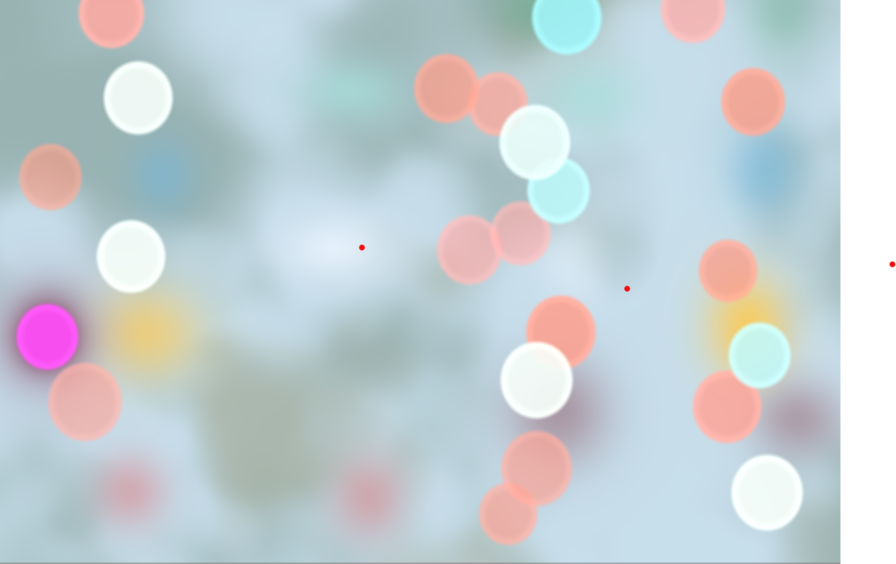
Write a WebGL 2 fragment shader that draws this background.

```glsl
#version 300 es
precision highp float;
// Defocused party lights: crisp bokeh discs over a blurred, pale blue-grey scene with a white margin.

uniform vec2 u_resolution;
out vec4 fragColor;

// Lengths are fractions of the canvas height
const int DISC_COUNT = 23;
const int CORAL_LAST = 14;          // disc 0 is magenta, then corals, then pale lights
const int GLOW_COUNT = 14;
const int SPECK_COUNT = 3;
const float PHOTO_SHARE = 0.938;    // part of the width left of the margin
const float DISC_RADIUS = 0.059;
const float DISC_EDGE = 0.005;
const float PAIR_GAP = 0.095;
const float GLOW_RADIUS = 0.075;
const float SPECK_RADIUS = 0.005;
const float BLUR_SCALE = 3.2;
const vec2 SPREAD = vec2(0.7549, 0.5698);   // low-discrepancy step

const vec3 PALE_BLUE = vec3(0.78, 0.87, 0.92);
const vec3 GREY_GREEN = vec3(0.60, 0.70, 0.70);
const vec3 OLIVE = vec3(0.62, 0.65, 0.57);
const vec3 MAUVE = vec3(0.58, 0.40, 0.50);
const vec3 MAGENTA = vec3(0.98, 0.30, 0.95);
const vec3 PINK = vec3(1.00, 0.69, 0.69);
const vec3 PEACH = vec3(0.98, 0.61, 0.52);
const vec3 AQUA = vec3(0.60, 0.95, 0.97);
const vec3 LAMP_WHITE = vec3(0.97, 1.00, 0.98);
const vec3 SPECK_RED = vec3(0.95, 0.05, 0.05);
const vec3 GLOW_TINTS[7] = vec3[7](
  vec3(0.97, 0.80, 0.38), vec3(0.42, 0.68, 0.57), vec3(0.93, 0.96, 1.00),
  vec3(0.86, 0.48, 0.50), vec3(0.42, 0.72, 0.88), vec3(0.62, 0.49, 0.54),
  vec3(0.66, 0.88, 0.87));

float hash(vec2 p) {
  vec3 q = fract(p.xyx * 0.1031);
  q += dot(q, q.yzx + 33.33);
  return fract((q.x + q.y) * q.z);
}

vec2 hash2(float n, float seed) {
  return vec2(hash(vec2(n, seed)), hash(vec2(n, seed + 17.0)));
}

float noise(vec2 p) {
  vec2 i = floor(p), f = fract(p);
  f = f * f * f * (f * (f * 6.0 - 15.0) + 10.0);
  return mix(mix(hash(i), hash(i + vec2(1, 0)), f.x),
             mix(hash(i + vec2(0, 1)), hash(i + vec2(1, 1)), f.x), f.y);
}

// Smooth layered noise, each octave turned to hide the lattice
float clouds(vec2 p) {
  const mat2 TURN = mat2(0.8, 0.6, -0.6, 0.8);
  float sum = 0.0, weight = 0.56;
  for (int k = 0; k < 3; k++) {
    p = TURN * p;
    sum += weight * noise(p);
    p = p * 1.9 + 7.3;
    weight *= 0.5;
  }
  return sum;
}

vec3 blurredScene(vec2 p, vec2 size) {
  vec3 color = mix(GREY_GREEN, PALE_BLUE, smoothstep(0.26, 0.66, clouds(p * BLUR_SCALE + 4.0)));
  float shade = smoothstep(0.5, 0.8, clouds(p * BLUR_SCALE + 31.0));
  color = mix(color, OLIVE, shade * (0.8 - 0.6 * p.x / size.x));

  // Soft coloured glows
  for (int i = 0; i < GLOW_COUNT; i++) {
    float n = float(i);
    vec2 center = fract(vec2(0.89, 0.42) + SPREAD * n) * size;
    vec2 rnd = hash2(n, 61.0);
    vec2 d = (p - center) / (GLOW_RADIUS * mix(vec2(0.7), vec2(1.25), rnd));
    float strength = i == 0 ? 0.95 : mix(0.4, 0.75, rnd.x);
    color = mix(color, GLOW_TINTS[i % 7], strength * exp(-dot(d, d)));
  }
  return color;
}

vec3 discColor(int i, float pick) {
  if (i == 0) return MAGENTA;
  if (i <= CORAL_LAST) return mix(PINK, PEACH, pick);
  return mix(AQUA, LAMP_WHITE, smoothstep(0.2, 0.7, pick));
}

vec3 addDiscs(vec3 color, vec2 p, vec2 size, float pixel) {
  vec2 center = vec2(0.0);
  for (int i = 0; i < DISC_COUNT; i++) {
    float n = float(i);
    vec2 rnd = hash2(n, 5.0);
    // Every fourth disc overlaps the one before it
    float angle = 6.2832 * rnd.x;
    vec2 beside = center + PAIR_GAP * vec2(cos(angle), sin(angle));
    vec2 apart = (fract(vec2(0.07, 0.42) + SPREAD * n) + 0.06 * (rnd - 0.5)) * size;
    center = i % 4 == 3 ? beside : apart;

    float radius = DISC_RADIUS * mix(0.9, 1.14, rnd.y);
    float dist = length((p - center) * vec2(1.03, 0.97)) - radius;
    float edge = max(DISC_EDGE, pixel);
    float cover = 1.0 - smoothstep(-edge, edge, dist);
    float rim = 0.05 * smoothstep(-0.018, -0.004, dist);
    if (i == 0) color = mix(color, MAUVE, 0.8 * exp(-max(dist, 0.0) * 28.0));
    float opacity = i == 0 ? 0.97 : i <= CORAL_LAST ? mix(0.65, 0.9, rnd.x) : 0.9;
    color = mix(color, discColor(i, hash(vec2(n, 43.0))) + rim, cover * opacity);
  }
  return color;
}

void main() {
  float pixel = 1.0 / u_resolution.y;
  vec2 p = gl_FragCoord.xy * pixel;
  float aspect = u_resolution.x * pixel;
  vec2 size = vec2(aspect * PHOTO_SHARE, 1.0);
  vec3 color = addDiscs(blurredScene(p, size), p, size, pixel);

  // Thin grey base line, then the white margin
  color = mix(color, vec3(0.5), 0.6 * (1.0 - smoothstep(0.001, 0.004, p.y)));
  color = mix(color, vec3(1.0), smoothstep(-pixel, pixel, p.x - size.x));

  // Tiny red specks across the middle
  for (int i = 0; i < SPECK_COUNT; i++) {
    float n = float(i);
    vec2 spot = vec2(aspect * (0.404 + 0.296 * n), 0.4 + 0.25 * hash(vec2(n, 9.0)));
    color = mix(color, SPECK_RED, 1.0 - smoothstep(-pixel, pixel, length(p - spot) - SPECK_RADIUS));
  }
  fragColor = vec4(clamp(color, 0.0, 1.0), 1.0);
}
```
